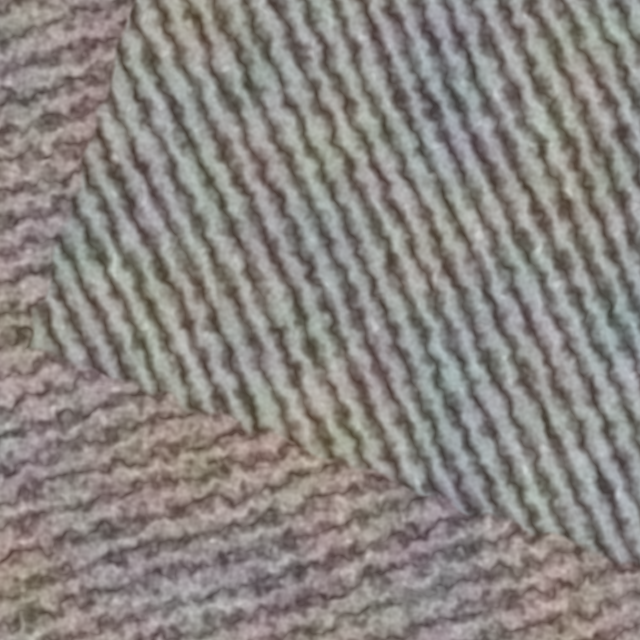
Write a Shadertoy shader that draws this texture.

```glsl
vec2 randomGradient(vec2 cell) {
    float h = fract(sin(dot(cell, vec2(127.1, 311.7))) * 43758.55);
    return vec2(cos(6.2832 * h), sin(6.2832 * h));
}

// Gradient noise, roughly -0.7 to 0.7
float noise(vec2 p) {
    vec2 i = floor(p), f = fract(p);
    vec2 w = f * f * f * (f * (f * 6.0 - 15.0) + 10.0);
    vec2 e = vec2(1.0, 0.0);
    float a = dot(randomGradient(i), f);
    float b = dot(randomGradient(i + e.xy), f - e.xy);
    float c = dot(randomGradient(i + e.yx), f - e.yx);
    float d = dot(randomGradient(i + e.xx), f - e.xx);
    return mix(mix(a, b, w.x), mix(c, d, w.x), w.y);
}

// Height of parallel yarn ribs: 0 in the grooves, 1 on the crests
float ribHeight(vec2 uv, float angle, float start, float frequency, float roughness) {
    vec2 across = vec2(cos(angle), sin(angle));
    float along = dot(uv, vec2(-across.y, across.x));
    float rib = (dot(uv, across) - start) * frequency;

    // Slow bending, then the small waves of single stitches
    rib += 0.35 * noise(uv * 3.0 + 7.0);
    rib += roughness * (0.35 * noise(uv * 34.0) + 0.16 * noise(uv * 75.0 + 3.0));

    float groove = abs(fract(rib + 0.5) - 0.5);
    float height = smoothstep(-0.06, 0.47, groove);

    // Beads of shade along each groove
    float bead = noise(vec2(rib * 0.9, along * 32.0));
    return height + 0.42 * bead * (1.0 - 0.6 * height);
}

void mainImage(out vec4 fragColor, in vec2 fragCoord) {
    vec2 uv = fragCoord / iResolution.xy;

    // Panel of steep ribs, bounded by two slanted uneven seams
    vec2 seam = uv + 0.022 * vec2(noise(uv * 22.0), noise(uv * 22.0 + 40.0));
    float lowerSeam = (seam.y - 0.473 + 0.365 * seam.x) * 0.94;
    float leftSeam = (seam.x - 0.046 - 0.311 * (seam.y - 0.479)) * 0.955;
    float seamDistance = min(lowerSeam, leftSeam);
    float panel = smoothstep(-0.006, 0.006, seamDistance);

    float steep = ribHeight(uv, 0.417, 0.344, 24.4, 0.85);
    float shallow = ribHeight(uv, 1.855, 0.16, 21.5, 1.5);

    // Fuzzy, broken yarn outside the panel
    float fuzz = noise(uv * 48.0 + 11.0) + 0.7 * noise(uv * 95.0 + 5.0);
    shallow = mix(0.53, shallow, 0.78) + 0.42 * fuzz;
    steep += 0.14 * fuzz;

    float height = mix(shallow, steep, panel);
    height -= 0.12 * exp(-pow(seamDistance / 0.012, 2.0));
    height += 0.16 * noise(uv * 9.0 + 20.0);

    // Warm mauve surround, cooler grey panel
    vec3 grooveColor = mix(vec3(0.37, 0.32, 0.305), vec3(0.335, 0.30, 0.27), panel);
    vec3 crestColor = mix(vec3(0.69, 0.65, 0.635), vec3(0.675, 0.68, 0.665), panel);
    vec3 color = mix(grooveColor, crestColor, clamp(height, -0.1, 1.2));

    // Patchy tint, bluer towards the upper right
    color += vec3(0.05, 0.015, -0.045) * noise(uv * 5.0 + 31.0);
    color += vec3(-0.025, 0.03, -0.01) * noise(uv * 11.0 + 63.0);
    color += vec3(-0.015, 0.005, 0.03) * smoothstep(0.5, 1.2, uv.x) * panel;

    // Faint fibre grain and small highlights
    color += 0.05 * noise(uv * 125.0);
    color += 0.12 * smoothstep(0.3, 0.65, noise(uv * 42.0 + 90.0));

    fragColor = vec4(clamp(color, 0.0, 1.0), 1.0);
}
```
